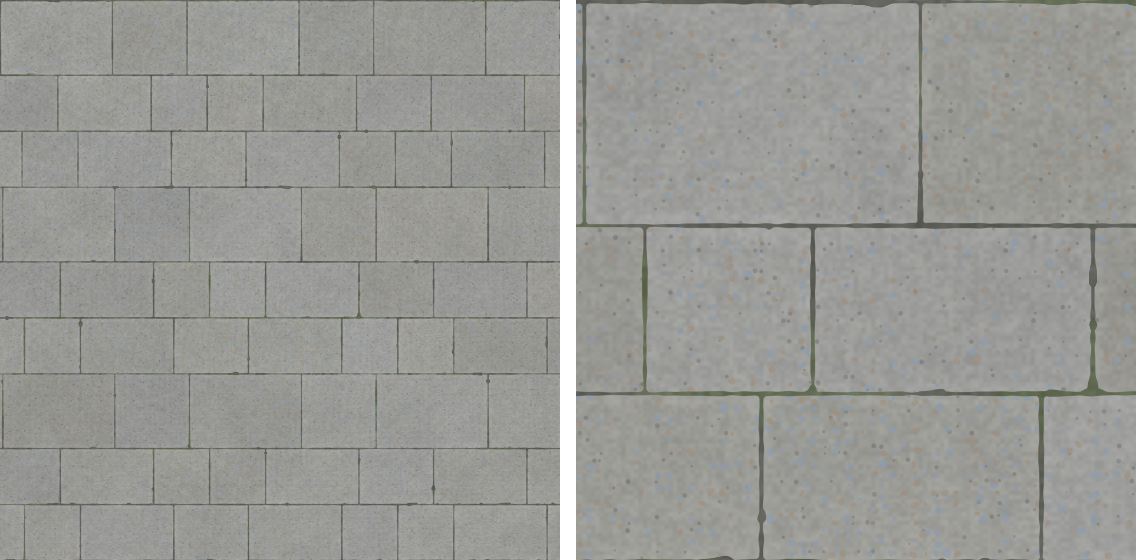
Left, the full canvas; right, a detail of the centre.
Write a WebGL 2 fragment shader that draws this texture.

```glsl
#version 300 es
precision highp float;

uniform vec2 u_resolution;
out vec4 outColor;

#define UNITS 30.0        // modules across and down the canvas
#define BAND 10.0         // modules per repeat of three courses
#define BAND_SHIFT 0.13   // sideways slip of the lower bands
#define JOINT 0.036       // half width of a joint
#define CORNER 0.10       // corner radius of a slab
#define GRAIN 0.085       // contrast of the fine grain
#define SPECKS 0.13       // share of cells holding a coloured chip
#define TONE 0.030        // brightness spread between slabs

const vec3 STONE = vec3(0.600, 0.600, 0.584);
const vec3 JOINT_DARK = vec3(0.345, 0.355, 0.325);
const vec3 MOSS = vec3(0.36, 0.40, 0.30);
const vec3 BLUE_CHIP = vec3(0.54, 0.61, 0.69);
const vec3 TAN_CHIP = vec3(0.62, 0.54, 0.46);

// Slab widths in modules, nine per course, and where each course starts
const float WIDTHS[27] = float[27](
  4., 6., 4., 6., 4., 6., 4., 6., 4.,
  5., 5., 3., 3., 5., 4., 5., 5., 5.,
  5., 3., 5., 4., 5., 3., 3., 5., 5.);
const float STARTS[3] = float[3](-3.98, -1.9, -3.82);
const float TOPS[4] = float[4](0., 4., 7., 10.);

float hash(vec2 p) {
  return fract(sin(dot(p, vec2(127.1, 311.7))) * 43758.5453);
}

float noise(vec2 p) {
  vec2 i = floor(p), f = fract(p);
  f = f * f * (3.0 - 2.0 * f);
  return mix(mix(hash(i), hash(i + vec2(1, 0)), f.x),
             mix(hash(i + vec2(0, 1)), hash(i + vec2(1, 1)), f.x), f.y);
}

// One jittered round chip in a random share of the cells
float chips(vec2 p, float share, float aa) {
  vec2 cell = floor(p);
  vec2 center = 0.35 + 0.3 * vec2(hash(cell + 3.7), hash(cell + 8.1));
  float radius = mix(0.16, 0.36, hash(cell + 5.3));
  float d = length(fract(p) - center) - radius;
  return step(hash(cell), share) * (1.0 - smoothstep(-aa, aa, d));
}

float roundedBox(vec2 p, vec2 halfSize, float radius) {
  vec2 q = abs(p) - halfSize + radius;
  return length(max(q, 0.0)) + min(max(q.x, q.y), 0.0) - radius;
}

// Finds the slab under p: xy = distance from its centre, zw = half size
vec4 findSlab(vec2 p, out vec2 id) {
  float band = floor(p.y / BAND);
  float y = p.y - band * BAND;
  int row = y < TOPS[1] ? 0 : (y < TOPS[2] ? 1 : 2);
  float x = p.x - BAND_SHIFT * step(0.5, band);
  float left = STARTS[row], right = left;
  for (int i = 0; i < 9; i++) {
    right = left + WIDTHS[row * 9 + i];
    id = vec2(float(i), band * 3.0 + float(row));
    if (x < right) break;
    left = right;
  }
  vec2 low = vec2(left, TOPS[row]), high = vec2(right, TOPS[row + 1]);
  return vec4(vec2(x, y) - 0.5 * (low + high), 0.5 * (high - low));
}

void main() {
  vec2 uv = gl_FragCoord.xy / u_resolution;
  vec2 p = vec2(uv.x, 1.0 - uv.y) * UNITS - vec2(0.0, 0.03);
  float aa = 0.7 * UNITS / u_resolution.y;

  vec2 id;
  vec4 slab = findSlab(p, id);
  float inset = -roundedBox(slab.xy, slab.zw, CORNER);

  // Slab tone, soft stains and a paler rim
  float tone = (hash(id + 0.5) - 0.5) * TONE;
  float stain = (noise(p * 0.45 + 9.0) - 0.5) * 0.025
              + (noise(p * 1.7 + 40.0) - 0.5) * 0.018;
  float rim = 0.016 * (1.0 - smoothstep(0.08, 0.35, inset));
  vec3 color = STONE + tone + stain + rim;
  color += vec3(-0.006, 0.0, 0.012) * (hash(id + 7.2) - 0.35);

  // Fine grain and dark pits
  float grain = 0.6 * noise(p * 13.0) + 0.4 * noise(p * 7.0 + 60.0) - 0.5;
  color += grain * GRAIN;
  color -= 0.085 * chips(p * 8.0 + 17.0, 0.07, aa * 8.0);

  // Coloured aggregate, denser in a few slabs
  vec2 warped = p + 0.08 * vec2(noise(p * 6.0), noise(p * 6.0 + 31.0));
  float blueShare = SPECKS * (0.5 + hash(id + 2.9) + step(0.9, hash(id + 4.4)));
  float tanShare = SPECKS * (0.4 + hash(id + 6.6));
  color = mix(color, TAN_CHIP, 0.5 * chips(warped * 5.5 + 5.0, tanShare, aa * 5.5));
  color = mix(color, BLUE_CHIP, 0.6 * chips(warped * 5.0 + 23.0, blueShare, aa * 5.0));

  // Uneven joints with chipped edges and a little moss
  float wear = noise(p * 0.8 + 70.0);
  float edge = inset + (noise(p * 5.0) - 0.5) * 0.025;
  edge -= 0.07 * smoothstep(0.82, 0.97, noise(p * 2.6 + 12.0));
  float halfWidth = JOINT * mix(0.65, 1.3, wear);
  float joint = 1.0 - smoothstep(halfWidth - aa, halfWidth + aa, edge);
  vec3 filler = mix(JOINT_DARK, MOSS, smoothstep(0.55, 0.8, noise(p * 0.6 + 90.0)));
  filler += (noise(p * 9.0 + 3.0) - 0.5) * 0.08;
  color = mix(color, filler, joint * mix(0.8, 1.0, wear));

  outColor = vec4(color, 1.0);
}
```
